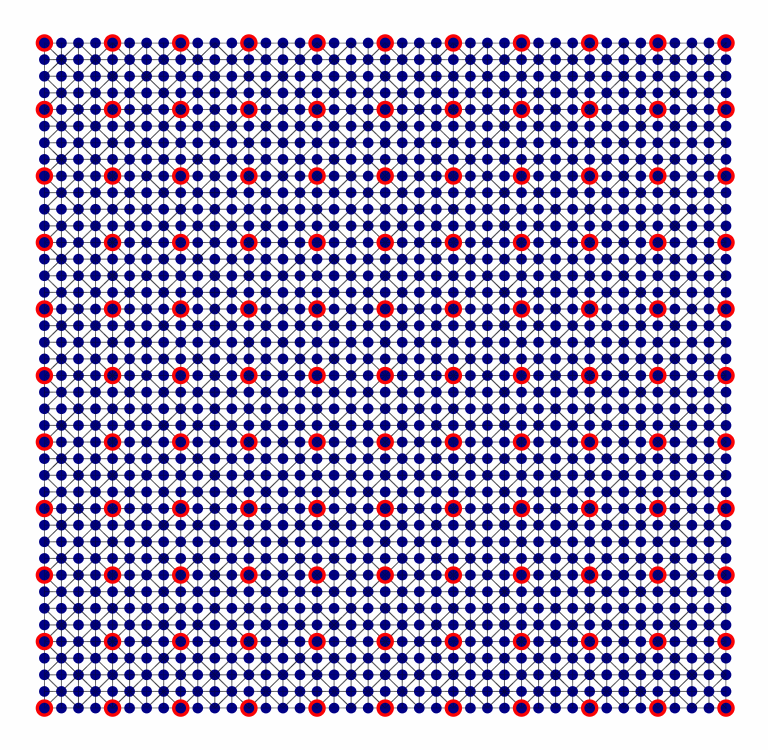
Reproduce this pattern procedurally as a Shadertoy shader.

```glsl
// Square lattice of navy nodes joined by a thin triangulated mesh, every fourth node ringed in red.

const vec2  PITCH       = vec2(0.02272, 0.02217); // node spacing, in canvas heights
const vec2  CENTRE      = vec2(0.0016, -0.0007);
const float HALF_COUNT  = 20.0;                   // intervals from the centre to each side
const float RING_STEP   = 4.0;                    // intervals between ringed nodes
const float DOT_RADIUS  = 0.0071;
const float RING_RADIUS = 0.0116;
const float LINE_HALF   = 0.0007;

const vec3 PAPER = vec3(0.995);
const vec3 INK   = vec3(0.03, 0.03, 0.06);
const vec3 NAVY  = vec3(0.0, 0.0, 0.53);
const vec3 RED   = vec3(0.98, 0.01, 0.02);

// Coverage of a shape from its signed distance, softened over one pixel
float cover(float dist, float pixel) {
    return clamp(0.5 - dist / pixel, 0.0, 1.0);
}

// Coverage of a line that stays correct when thinner than a pixel
float lineCover(float dist, float halfWidth, float pixel) {
    float thickness = min(2.0 * halfWidth / pixel, 1.0);
    return thickness * cover(dist - max(halfWidth, 0.5 * pixel), pixel);
}

float boxDistance(vec2 p, vec2 halfSize) {
    vec2 d = abs(p) - halfSize;
    return length(max(d, 0.0)) + min(max(d.x, d.y), 0.0);
}

// Nearest lattice point, where every n-th node along each axis is kept
vec2 nearestNode(vec2 grid, float n, float limit) {
    return clamp(n * floor(grid / n + 0.5), -limit, limit);
}

// Distance to the diagonal of a cell; its direction alternates like a checkerboard
float diagonalDistance(vec2 grid, vec2 pitch) {
    vec2 cell = floor(grid);
    vec2 f = fract(grid);
    float odd = mod(cell.x + cell.y, 2.0);
    f.x = mix(f.x, 1.0 - f.x, odd);
    return abs(f.x - f.y) * pitch.x * pitch.y / length(pitch);
}

// Slow uneven tone from layered sines, in -1..1
float unevenTone(vec2 node) {
    return 0.6 * sin(node.x * 2.3 + 1.7 * sin(node.y * 1.1))
         + 0.4 * sin(node.y * 3.1 + node.x * 0.7);
}

void mainImage(out vec4 fragColor, in vec2 fragCoord) {
    float pixel = 1.0 / iResolution.y;
    vec2 p = (fragCoord - 0.5 * iResolution.xy) * pixel - CENTRE;
    vec2 grid = p / PITCH;

    vec2 node = nearestNode(grid, 1.0, HALF_COUNT);
    vec2 ringNode = nearestNode(grid, RING_STEP, HALF_COUNT);
    vec2 toNode = p - node * PITCH;
    float tone = unevenTone(node);

    // Mesh: rows, columns and diagonals, trimmed to the lattice
    float inside = cover(boxDistance(p, HALF_COUNT * PITCH + LINE_HALF), pixel);
    float straight = max(lineCover(abs(toNode.x), LINE_HALF, pixel),
                         lineCover(abs(toNode.y), LINE_HALF, pixel));
    float diagonal = lineCover(diagonalDistance(grid, PITCH), LINE_HALF, pixel);
    float mesh = inside * max(0.62 * straight, 0.72 * diagonal);

    // Discs
    float ring = cover(length(p - ringNode * PITCH) - RING_RADIUS, pixel);
    float disc = cover(length(toNode) - DOT_RADIUS, pixel);

    // Layers, with the mesh showing faintly through the nodes
    vec3 colour = mix(PAPER, INK, mesh * (1.0 + 0.1 * tone));
    colour = mix(colour, RED, ring);
    vec3 nodeColour = mix(NAVY, INK, mesh * (0.6 + 0.2 * tone));
    colour = mix(colour, nodeColour, disc);

    fragColor = vec4(colour, 1.0);
}
```
